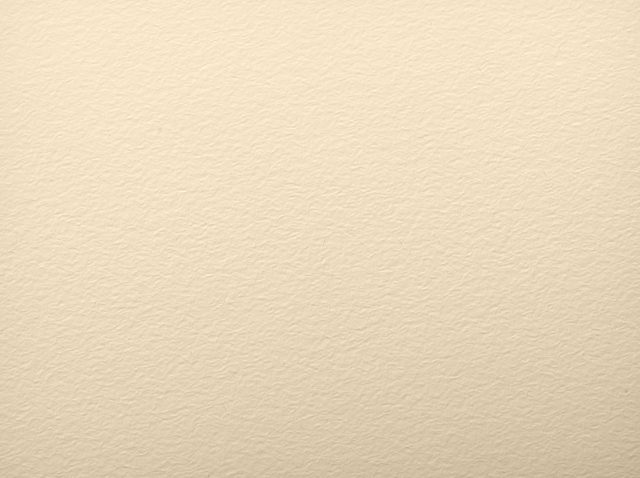
This texture is drawn by a Shadertoy shader. Its source:

```glsl
// Warm cream paper, lit from the upper left and falling into shade below.
// A warped, sideways-stretched height field is shaded by its slope, then
// short curved fibres and a few specks are scattered over a jittered grid.
#define PAPER vec3(0.982, 0.911, 0.801)
#define FALLOFF 0.065
#define DEEP_SHADE 0.11
#define RELIEF 0.135
#define LIGHT_STEP vec2(-0.0006, 0.0014)
#define MOTTLE 0.008
#define FIBRE_CELL 0.055
#define FIBRE_DEPTH 0.045
#define SPECK_CELL 0.4
#define SPECK_DEPTH 0.13

float hash(vec2 p) {
    vec3 q = fract(vec3(p.xyx) * 0.1031);
    q += dot(q, q.yzx + 33.33);
    return fract((q.x + q.y) * q.z);
}

float noise(vec2 p) {
    vec2 i = floor(p), f = fract(p);
    f = f * f * (3.0 - 2.0 * f);
    return mix(mix(hash(i), hash(i + vec2(1, 0)), f.x),
               mix(hash(i + vec2(0, 1)), hash(i + vec2(1, 1)), f.x), f.y);
}

// Wrinkled pulp: short creases leaning both ways, finer ripples and grain
float paperHeight(vec2 p) {
    p += 0.007 * vec2(noise(p * 38.0), noise(p * 41.0 + 40.0));
    p += 0.004 * vec2(noise(p * 95.0 + 3.0), noise(p * 90.0 + 9.0));
    vec2 rising = vec2(p.x + 0.35 * p.y, p.y - 0.35 * p.x);
    vec2 falling = vec2(p.x - 0.2 * p.y, p.y + 0.2 * p.x);
    float crease = 1.0 - abs(2.0 * noise(rising * vec2(52, 120)) - 1.0);
    float fold = noise(falling * vec2(65, 140) + 53.0);
    float ripple = noise(p * vec2(120, 220) + 17.0);
    float grain = noise(p * vec2(250, 310) + 71.0);
    return 0.3 * crease + 0.3 * fold + 0.32 * ripple + 0.28 * grain;
}

// Curved hairs, dark below and faintly lit above
float fibres(vec2 p, float pixel) {
    vec2 home = floor(p / FIBRE_CELL);
    float tone = 0.0;
    for (int y = -1; y <= 1; y++)
    for (int x = -1; x <= 1; x++) {
        vec2 cell = home + vec2(x, y);
        float chance = hash(cell + 5.0);
        if (chance > 0.4) continue;
        vec2 centre = (cell + vec2(hash(cell + 11.0), hash(cell + 23.0))) * FIBRE_CELL;
        float angle = 2.8 * (hash(cell + 31.0) - 0.5);
        float halfLength = mix(0.005, 0.016, hash(cell + 47.0));
        vec2 q = p - centre;
        q = vec2(cos(angle) * q.x + sin(angle) * q.y, cos(angle) * q.y - sin(angle) * q.x);
        q.y += (hash(cell + 59.0) - 0.5) * 50.0 * q.x * q.x;
        float along = 1.0 - smoothstep(0.4, 1.0, abs(q.x) / halfLength);
        float width = 0.0009 + 0.6 * pixel;
        float dark = 1.0 - smoothstep(0.0, width, abs(q.y));
        float lit = 1.0 - smoothstep(0.0, width, abs(q.y - 1.2 * width));
        tone += along * (0.4 * lit - dark) * mix(1.0, 0.3, chance / 0.4);
    }
    return tone;
}

// Rare dark flecks
float specks(vec2 p, float pixel) {
    vec2 cell = floor(p / SPECK_CELL);
    vec2 centre = (cell + 0.15 + 0.7 * vec2(hash(cell + 83.0), hash(cell + 97.0))) * SPECK_CELL;
    float radius = mix(0.0015, 0.004, hash(cell + 61.0));
    float spot = 1.0 - smoothstep(0.3 * radius, radius + pixel, length((p - centre) * vec2(0.8, 1.0)));
    return spot * step(hash(cell + 103.0), 0.35) * mix(0.4, 1.0, hash(cell + 7.0));
}

void mainImage(out vec4 fragColor, in vec2 fragCoord) {
    vec2 uv = fragCoord / iResolution.xy;
    vec2 p = fragCoord / iResolution.y;
    float pixel = 1.0 / iResolution.y;

    // Broad light, darkest at the lower right
    float depth = clamp(0.86 * (1.0 - uv.y) + 0.2 * uv.x - 0.03, 0.0, 1.1);
    float tone = -FALLOFF * depth - DEEP_SHADE * depth * depth * depth;
    vec2 edge = abs(uv - 0.5) * 2.0;
    tone -= 0.025 * pow(edge.x, 8.0) + 0.012 * pow(edge.y, 12.0);
    tone += MOTTLE * (0.6 * noise(p * vec2(9, 14)) + 0.4 * noise(p * vec2(22, 38)) - 0.5);

    // Relief is softer where the light is strongest
    float slope = paperHeight(p - LIGHT_STEP) - paperHeight(p + LIGHT_STEP);
    tone += RELIEF * mix(0.7, 1.1, smoothstep(0.0, 0.6, depth)) * slope;

    tone += FIBRE_DEPTH * fibres(p, pixel);
    tone -= SPECK_DEPTH * specks(p, pixel);

    fragColor = vec4(clamp(PAPER + tone, 0.0, 1.0), 1.0);
}
```
